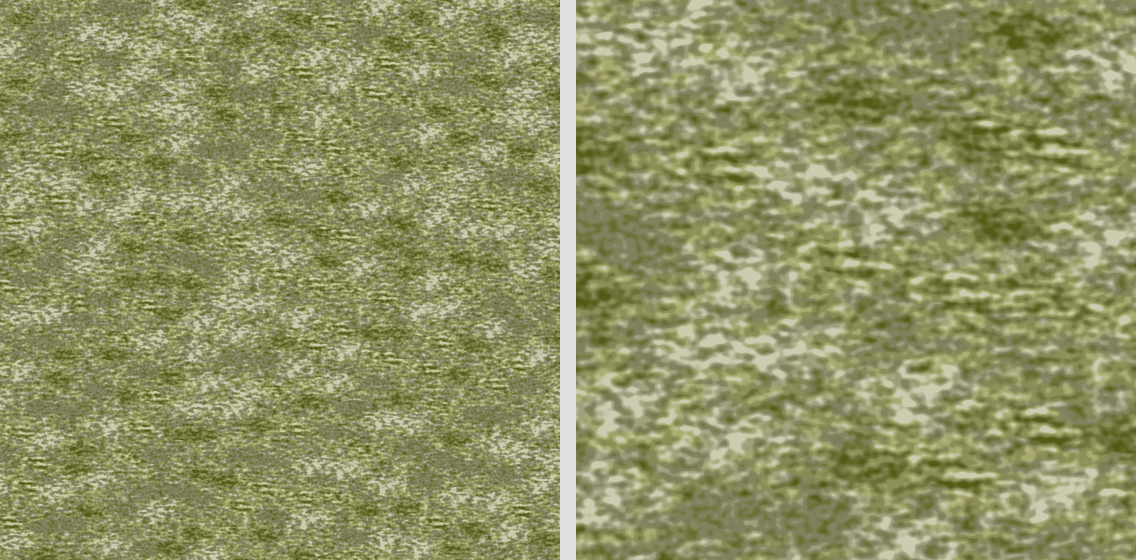
Left: the whole. Right: its middle third, enlarged.
Reproduce this texture procedurally as a WebGL 1 fragment shader.

```glsl
precision highp float;

// Mossy ground cover: fine horizontal flecks overlaid with repeating clumps.
// Jittered cells on a leaning lattice each stamp one of four motifs, whose
// flecks share local coordinates so the same shapes recur over the canvas.

uniform vec2 u_resolution;

#define CELLS vec2(16.0, 19.0)      // motifs across and down
#define LEAN 0.25                   // fall of the rows towards the right
#define JITTER 0.25                 // wander of each motif in its cell
#define FLECKS vec2(78.0, 175.0)    // flecks across and down
#define GRAIN vec2(190.0, 230.0)    // fine grain across and down
#define DEEP vec3(0.33, 0.35, 0.08)
#define OLIVE vec3(0.43, 0.45, 0.23)
#define SAGE vec3(0.50, 0.51, 0.37)
#define MOSS vec3(0.55, 0.56, 0.34)
#define LICHEN vec3(0.61, 0.62, 0.49)
#define LIME vec3(0.66, 0.67, 0.43)
#define PALE vec3(0.80, 0.80, 0.69)

vec2 hash2(vec2 p) {
  vec3 q = fract(p.xyx * vec3(0.1031, 0.1030, 0.0973));
  q += dot(q, q.yzx + 33.33);
  return fract((q.xx + q.yz) * q.zy);
}

float corner(vec2 cell, vec2 offset) {
  float angle = 6.2832 * hash2(cell).x;
  return dot(vec2(cos(angle), sin(angle)), offset);
}

// Gradient noise, roughly -1 to 1
float noise(vec2 p) {
  vec2 i = floor(p), f = fract(p);
  vec2 w = f * f * f * (f * (f * 6.0 - 15.0) + 10.0);
  vec2 e = vec2(1.0, 0.0);
  float low = mix(corner(i, f), corner(i + e, f - e), w.x);
  float high = mix(corner(i + e.yx, f - e.yx), corner(i + 1.0, f - 1.0), w.x);
  return 1.4 * mix(low, high, w.y);
}

// Soft ellipse: 1 at the middle, 0 outside
float lens(vec2 p, vec2 radius, float angle) {
  float c = cos(angle), s = sin(angle);
  p = vec2(c * p.x + s * p.y, c * p.y - s * p.x);
  return 1.0 - smoothstep(0.5, 1.1, length(p / radius));
}

// Lays one clump over the shade, where x is lightness and y is yellowness
vec2 stamp(vec2 shade, vec2 p, float kind) {
  float seed = floor(kind * 4.0) * 23.0;
  float fleck = noise(p * FLECKS / CELLS + seed);
  float ragged = 1.0 + 0.5 * fleck;
  vec2 keep = shade * 0.5;
  if (kind < 0.36) {          // pale crust with dark gaps
    float mask = lens(p, vec2(0.58, 0.36) * ragged, 0.12);
    return mix(shade, keep + vec2(0.42 + 0.85 * fleck, -0.12), mask);
  }
  if (kind < 0.62) {          // dark olive tuft
    float mask = lens(p, vec2(0.54, 0.31) * ragged, -0.15);
    return mix(shade, keep + vec2(-0.48 + 0.65 * fleck, 0.40), mask);
  }
  if (kind < 0.82) {          // broken streaks falling to the right
    float mask = lens(p, vec2(0.75, 0.27) * ragged, -0.38);
    return mix(shade, keep + vec2(1.35 * fleck - 0.12, 0.35), mask);
  }
  float mask = lens(p, vec2(0.62, 0.32) * ragged, -0.10);
  return mix(shade, keep + vec2(-0.16, -0.40), mask);  // grey-green gap
}

vec3 groundColor(vec2 shade) {
  float yellow = smoothstep(-0.28, 0.28, shade.y);
  vec3 col = mix(SAGE, MOSS, yellow);
  col = mix(col, OLIVE, smoothstep(0.08, 0.48, -shade.x));
  col = mix(col, DEEP, smoothstep(0.40, 0.95, -shade.x));
  col = mix(col, mix(LICHEN, LIME, yellow), smoothstep(0.0, 0.30, shade.x));
  return mix(col, PALE, smoothstep(0.30, 0.78, shade.x));
}

void main() {
  vec2 uv = gl_FragCoord.xy / u_resolution;

  // Background flecks and slow drift of hue
  float fleck = noise(uv * FLECKS + 7.3);
  float patches = noise(uv * CELLS * 1.6 + 3.1);
  vec2 shade = vec2(0.78 * fleck + 0.22 * patches,
                    0.65 * noise(uv * FLECKS * 0.6 + 53.0) + 0.25 * patches);

  // Motifs from the surrounding cells
  vec2 q = uv * CELLS;
  q.y += LEAN * q.x;
  for (int j = -1; j <= 1; j++) {
    float row = floor(q.y) + float(j);
    float shift = 0.5 * mod(row, 2.0);
    for (int i = -1; i <= 1; i++) {
      vec2 cell = vec2(floor(q.x - shift) + float(i), row);
      vec2 wander = (hash2(cell + 11.0) - 0.5) * 2.0 * JITTER;
      vec2 p = q - cell - vec2(0.5 + shift, 0.5) - wander;
      p.y -= LEAN * p.x;
      shade = stamp(shade, p, hash2(cell + 71.0).y);
    }
  }

  // Grain on a slanted lattice
  vec2 slanted = uv + vec2(0.23, -0.17) * uv.yx;
  shade.x += 0.50 * noise(slanted * GRAIN + 31.7);
  gl_FragColor = vec4(groundColor(shade), 1.0);
}
```
